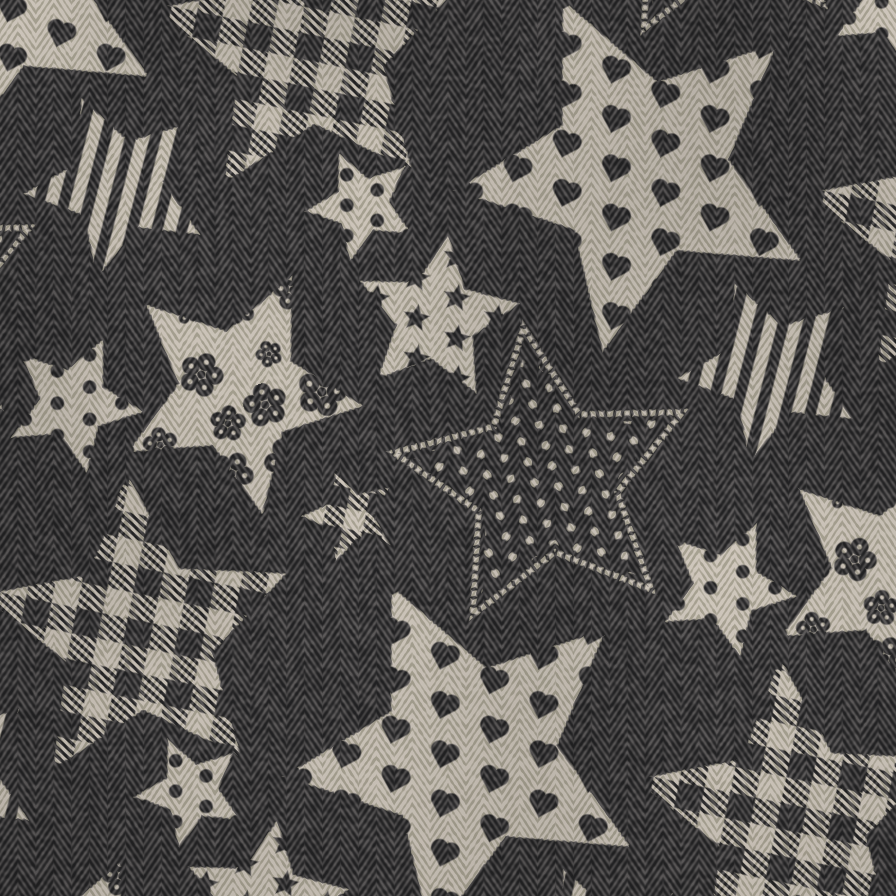
This pattern is drawn by a WebGL 1 fragment shader. Its source:

```glsl
precision highp float;
// Dark herringbone cloth printed with pale five-pointed stars, each filled with
// its own motif: hearts, stripes, dots, small stars, flowers, gingham, stitches.
// One set of stars is repeated over a tilted lattice; the weave shades it all.
uniform vec2 u_resolution;

const float SECTOR = 1.2566371;            // a fifth of a turn
const vec2 STEP_A = vec2(0.729, -0.206);   // lattice of the printed repeat
const vec2 STEP_B = vec2(-0.191, -0.654);

float hash(vec2 p) { return fract(sin(dot(p, vec2(127.1, 311.7))) * 43758.5453); }

float noise(vec2 p) {
  vec2 i = floor(p), f = fract(p);
  f = f * f * (3.0 - 2.0 * f);
  return mix(mix(hash(i), hash(i + vec2(1, 0)), f.x),
             mix(hash(i + vec2(0, 1)), hash(i + vec2(1, 1)), f.x), f.y);
}

float cross2(vec2 a, vec2 b) { return a.x * b.y - a.y * b.x; }
float fill(float dist, float soft) { return smoothstep(soft, -soft, dist); }

vec2 rotate(vec2 p, float angle) {
  float c = cos(angle), s = sin(angle);
  return vec2(c * p.x + s * p.y, c * p.y - s * p.x);
}

// Offset from the nearest lattice copy of a centre
vec2 nearest(vec2 p, vec2 centre) {
  vec2 d = p - centre;
  vec2 k = floor(vec2(cross2(d, STEP_B), cross2(STEP_A, d)) / cross2(STEP_A, STEP_B) + 0.5);
  return d - k.x * STEP_A - k.y * STEP_B;
}

// Grid cell with every second column shifted by half a step
vec2 staggered(vec2 p, float pitch) {
  vec2 s = p / pitch;
  s.y += 0.5 * mod(floor(s.x), 2.0);
  return (fract(s) - 0.5) * pitch;
}

// Fold the plane into one of five mirrored sectors around an angle
vec2 foldFive(vec2 d, float angle) {
  float a = mod(atan(d.y, d.x) - angle + 0.5 * SECTOR, SECTOR) - 0.5 * SECTOR;
  return length(d) * vec2(cos(a), abs(sin(a)));
}

// x: signed distance to the star, y: length along its edge from the tip
vec2 star(vec2 d, float radius, float degreesTurn) {
  vec2 rel = foldFive(d, radians(degreesTurn)) - vec2(radius, 0.0);
  vec2 along = normalize(vec2(0.388 - 1.0, 0.282));
  return vec2(dot(rel, vec2(along.y, -along.x)), dot(rel, along));
}

float heart(vec2 p, float size) {
  p = p / size + vec2(0.0, 0.55);
  p.x = abs(p.x);
  if (p.x + p.y > 1.0) return (length(p - vec2(0.25, 0.75)) - 0.3536) * size;
  float lobe = length(p - vec2(0.0, 1.0));
  float side = length(p - 0.5 * max(p.x + p.y, 0.0));
  return min(lobe, side) * sign(p.x - p.y) * size;
}

// Jittered flowers of mixed size, with ring petals and a solid heart
float flowers(vec2 p, float pitch) {
  vec2 cell = floor(p / pitch);
  float radius = pitch * mix(0.24, 0.45, hash(cell));
  vec2 jitter = vec2(hash(cell + 3.1), hash(cell + 7.7)) - 0.5;
  vec2 d = (fract(p / pitch) - 0.5) * pitch - jitter * (pitch - 2.0 * radius);
  float petal = length(foldFive(d, 6.0 * hash(cell + 1.7)) - vec2(0.62 * radius, 0.0));
  float ring = abs(petal - 0.27 * radius) - 0.15 * radius;
  return min(ring, length(d) - 0.2 * radius);
}

// Pale checks, with fine hatching where a pale and a dark band cross
float gingham(vec2 d, float pitch, float soft) {
  vec2 q = rotate(d, -0.2);
  vec2 band = (abs(fract(q / pitch) - 0.5) - 0.25) * pitch;
  float u = fill(band.x, soft), v = fill(band.y, soft);
  float hatch = smoothstep(-0.6, 0.6, sin(6.2832 * (q.x * 0.6 + q.y) / 0.0085));
  return u * v + (u + v - 2.0 * u * v) * hatch;
}

// Zigzag thread height, 0 to 1, roughened by grain
float herringbone(vec2 p) {
  float zigzag = abs(fract(p.x / 0.04) - 0.5) * 0.04;
  float thread = 0.5 + 0.5 * sin(6.2832 * (p.y + 1.5 * zigzag) / 0.0105);
  return clamp(thread * 0.75 + 0.5 * noise(p * 230.0) - 0.12, 0.0, 1.0);
}

void main() {
  float unit = min(u_resolution.x, u_resolution.y);
  vec2 p = gl_FragCoord.xy / unit;
  float soft = max(0.0013, 0.8 / unit);
  float weave = herringbone(p);
  float fray = (weave - 0.5) * 0.0018;   // threads roughen the printed edges

  // Pale print: star shape times its motif
  vec2 d = nearest(p, vec2(0.714, 0.811));
  float shape = star(d, 0.207, 42.5).x + fray;
  float print = fill(max(shape, -heart(rotate(staggered(d, 0.055), -0.3), 0.027)), soft);

  d = nearest(p, vec2(0.132, 0.793));
  float stripe = (abs(fract(rotate(d, -0.25).x / 0.027) - 0.5) - 0.27) * 0.027;
  print += fill(max(star(d, 0.105, 41.0).x + fray, stripe), soft);

  d = nearest(p, vec2(0.404, 0.771));
  print += fill(max(star(d, 0.063, 42.0).x + fray, 0.0075 - length(staggered(d, 0.034))), soft);

  d = nearest(p, vec2(0.811, 0.344));
  print += fill(max(star(d, 0.078, 65.0).x + fray, 0.0075 - length(staggered(d, 0.036))), soft);

  d = nearest(p, vec2(0.487, 0.645));
  print += fill(max(star(d, 0.094, 10.0).x + fray, -star(staggered(d, 0.045), 0.015, 80.0).x), soft);

  d = nearest(p, vec2(0.266, 0.564));
  print += fill(max(star(d, 0.14, 65.0).x + fray, -flowers(rotate(d, 0.3), 0.06)), soft);

  d = nearest(p, vec2(0.154, 0.293));
  print += fill(star(d, 0.178, 22.0).x + fray, soft) * gingham(d, 0.058, soft);

  d = nearest(p, vec2(0.391, 0.424));
  print += fill(star(d, 0.053, 36.0).x + fray, soft) * gingham(d + 0.022, 0.045, soft);

  // Dark star: stitched outline around pale dots
  d = nearest(p, vec2(0.608, 0.465));
  vec2 edge = star(d, 0.171, 26.0);
  float stitch = max(abs(edge.x) - 0.003, (abs(fract(edge.y / 0.0095) - 0.5) - 0.31) * 0.0095);
  float dots = max(length(staggered(rotate(d, 0.3), 0.024)) - 0.0046, edge.x + 0.009);
  print += fill(min(stitch, dots) + fray, soft);

  // Cloth and ink shaded by the weave, with slow uneven wear
  float wear = 0.94 + 0.12 * noise(p * 5.0);
  vec3 cloth = mix(vec3(0.125, 0.125, 0.13), vec3(0.35, 0.34, 0.34), pow(weave, 1.3));
  vec3 ink = mix(vec3(0.62, 0.60, 0.54), vec3(0.77, 0.74, 0.70), smoothstep(0.1, 0.7, weave));
  gl_FragColor = vec4(mix(cloth, ink, clamp(print, 0.0, 1.0)) * wear, 1.0);
}
```
